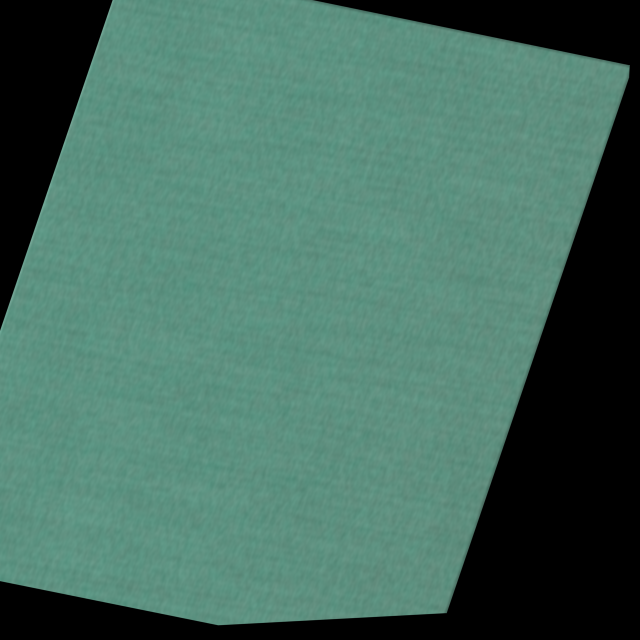
Write a WebGL 2 fragment shader that draws this texture.

```glsl
#version 300 es
precision highp float;
// A tilted sheet of muted green cloth on black. The sheet is a convex
// polygon built from half planes; its weave is gradient noise stretched
// along skewed warp and weft axes, with faint blotches and a thin lit rim.

uniform vec2 u_resolution;
out vec4 fragColor;

// Unit gradient direction for a lattice cell.
vec2 cellGradient(vec2 cell) {
  uvec2 q = uvec2(ivec2(cell)) * uvec2(1597u, 51749u);
  uint h = (q.x ^ (q.y >> 3u)) * 73856u + q.y * 9781u;
  h = (h ^ (h >> 15u)) * 668265u;
  h ^= h >> 13u;
  float angle = float(h & 65535u) / 65536.0 * 6.28318;
  return vec2(cos(angle), sin(angle));
}

float gradientNoise(vec2 p) {
  vec2 i = floor(p), f = p - i;
  vec2 s = f * f * f * (f * (f * 6.0 - 15.0) + 10.0);
  float a = dot(cellGradient(i), f);
  float b = dot(cellGradient(i + vec2(1, 0)), f - vec2(1, 0));
  float c = dot(cellGradient(i + vec2(0, 1)), f - vec2(0, 1));
  float d = dot(cellGradient(i + vec2(1, 1)), f - vec2(1, 1));
  return mix(mix(a, b, s.x), mix(c, d, s.x), s.y);
}

// Signed distance to the line from a to b, positive on its left.
float halfPlane(vec2 p, vec2 a, vec2 b) {
  vec2 dir = normalize(b - a);
  return dir.x * (p.y - a.y) - dir.y * (p.x - a.x);
}

void main() {
  vec2 p = gl_FragCoord.xy / u_resolution;
  float pixel = 1.0 / min(u_resolution.x, u_resolution.y);

  // Sheet outline, counter-clockwise.
  float left = halfPlane(p, vec2(0.176, 1.0), vec2(0.0, 0.483));
  float top = halfPlane(p, vec2(0.984, 0.898), vec2(0.488, 1.0));
  float right = halfPlane(p, vec2(0.698, 0.042), vec2(0.983, 0.879));
  float corner = halfPlane(p, vec2(0.983, 0.879), vec2(0.984, 0.898));
  float bottom = min(halfPlane(p, vec2(0.0, 0.092), vec2(0.341, 0.023)),
                     halfPlane(p, vec2(0.341, 0.023), vec2(0.698, 0.042)));
  float inside = min(min(left, bottom), min(top, min(right, corner)));

  // Skewed cloth axes: x steps across the warp, y across the weft.
  vec2 cloth = vec2(dot(p, vec2(0.947, -0.322)), dot(p, vec2(0.16, 0.987)));

  // Short grain along the warp, long faint threads along both axes.
  float grain = gradientNoise(cloth * vec2(135.0, 60.0))
              + 0.7 * gradientNoise(cloth * vec2(230.0, 115.0) + 37.0);
  float weft = gradientNoise(cloth * vec2(7.0, 120.0) + 11.0)
             + 0.6 * gradientNoise(cloth * vec2(3.0, 45.0) + 71.0);
  float warp = gradientNoise(cloth * vec2(60.0, 5.0) + 23.0);
  float blotch = gradientNoise(cloth * vec2(9.0, 7.0) + 5.0);
  float tint = gradientNoise(cloth * vec2(75.0, 48.0) + 91.0)
             + 0.6 * gradientNoise(cloth * vec2(24.0, 30.0) + 53.0);

  // Green base, greyer toward the right.
  vec3 color = mix(vec3(0.362, 0.572, 0.505), vec3(0.372, 0.556, 0.492),
                   smoothstep(0.1, 0.85, cloth.x));
  color += 0.034 * grain + 0.022 * weft + 0.012 * warp + 0.01 * blotch;
  color += tint * vec3(0.02, -0.014, -0.008);

  // Lit rim on the left, shaded rim on the top and right.
  color += 0.09 * (1.0 - smoothstep(0.0, 0.005, left));
  color *= mix(0.78, 1.0, smoothstep(0.0, 0.006, min(top, right)));

  float cover = smoothstep(-0.7 * pixel, 0.7 * pixel, inside);
  fragColor = vec4(color * cover, 1.0);
}
```
